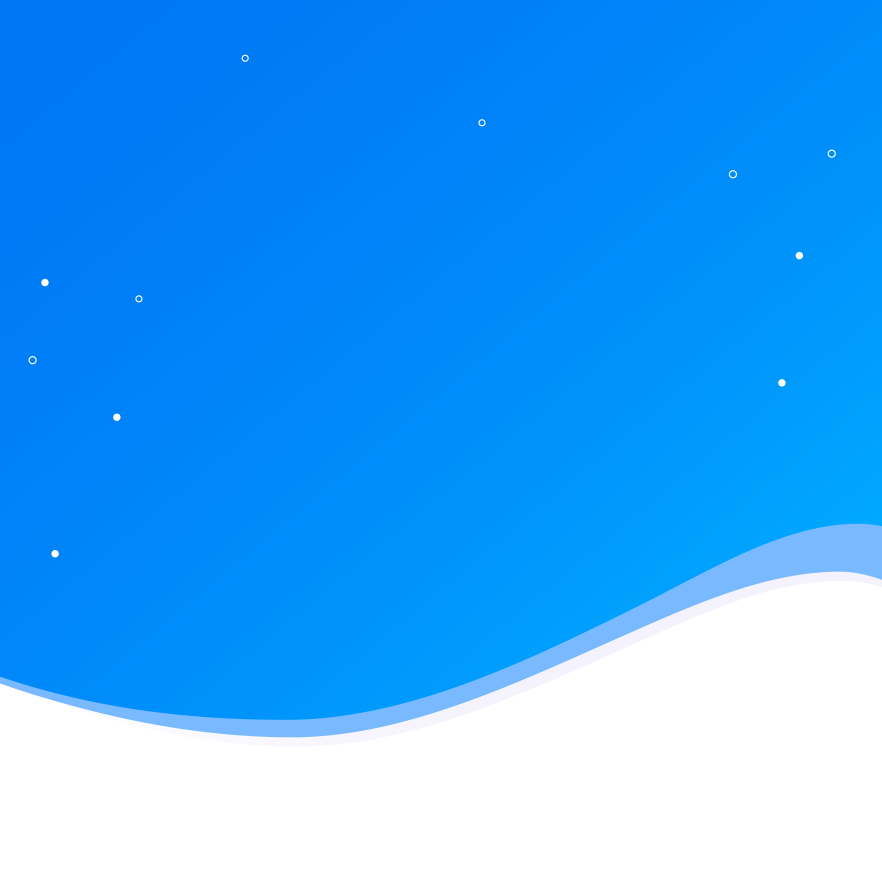
This background is drawn by a Shadertoy shader. Its source:

```glsl
// A diagonal blue gradient with a few small dots and rings, above a white floor.
// The floor's wavy rim is three smooth Hermite curves: a pale blue band,
// a thin lavender shade beneath it, then plain white.

#define SKY_DARK   vec3(0.0, 0.465, 0.962)
#define SKY_LIGHT  vec3(0.0, 0.657, 1.0)
#define BAND_COLOR vec3(0.475, 0.727, 1.0)
#define SHADE_COLOR vec3(0.957, 0.949, 0.988)
#define SKY_AXIS   vec2(0.59, 0.72)
#define DOT_RADIUS 0.0041
#define RING_SMALL 0.0033
#define RING_LARGE 0.0039
#define RING_WIDTH 0.0013

// Knots of each curve: x, height, slope
const vec3 BAND_TOP[5] = vec3[5](
    vec3(0.0, 0.2448, -0.335), vec3(0.324, 0.1966, 0.0),
    vec3(0.7275, 0.3255, 0.492), vec3(0.972, 0.4154, 0.0),
    vec3(1.0, 0.4128, -0.2));
const vec3 BAND_BASE[5] = vec3[5](
    vec3(0.0, 0.2370, -0.335), vec3(0.331, 0.1771, 0.0),
    vec3(0.7275, 0.2995, 0.433), vec3(0.952, 0.3620, 0.0),
    vec3(1.0, 0.3529, -0.34));
const vec3 SHADE_BASE[5] = vec3[5](
    vec3(0.0, 0.2370, -0.36), vec3(0.337, 0.1667, 0.0),
    vec3(0.7275, 0.2852, 0.443), vec3(0.952, 0.3516, 0.0),
    vec3(1.0, 0.3450, -0.3));

// Ring centres with radius, then dot centres
const vec3 RINGS[6] = vec3[6](
    vec3(0.278, 0.935, RING_SMALL), vec3(0.5465, 0.863, RING_SMALL),
    vec3(0.831, 0.8055, RING_LARGE), vec3(0.943, 0.8285, RING_LARGE),
    vec3(0.1575, 0.6665, RING_SMALL), vec3(0.037, 0.598, RING_LARGE));
const vec2 DOTS[5] = vec2[5](
    vec2(0.051, 0.6847), vec2(0.9063, 0.7147), vec2(0.8865, 0.5727),
    vec2(0.1325, 0.5343), vec2(0.0625, 0.382));

// Cubic Hermite height of a curve at x
float curveHeight(vec3 knots[5], float x) {
    int i = 0;
    for (int k = 1; k < 4; k++) if (x > knots[k].x) i = k;
    vec3 a = knots[i], b = knots[i + 1];
    float span = b.x - a.x;
    float t = (x - a.x) / span;
    float u = 1.0 - t;
    return mix(a.y, b.y, t * t * (3.0 - 2.0 * t))
         + span * t * u * (a.z * u - b.z * t);
}

// Share of a pixel inside a signed distance
float coverage(float dist, float pixel) {
    return clamp(0.5 - dist / pixel, 0.0, 1.0);
}

void mainImage(out vec4 fragColor, in vec2 fragCoord) {
    vec2 uv = fragCoord / iResolution.xy;
    vec2 aspect = vec2(iResolution.x / iResolution.y, 1.0);
    float pixel = 1.0 / iResolution.y;

    // Sky, brightening faster towards the lower right
    float t = dot(vec2(uv.x, 1.0 - uv.y), SKY_AXIS);
    vec3 color = mix(SKY_DARK, SKY_LIGHT, min(t * (0.24 + 0.76 * t), 1.1));

    // Dots and rings
    float mark = 0.0;
    for (int i = 0; i < 5; i++) {
        float d = length((uv - DOTS[i]) * aspect);
        mark = max(mark, coverage(d - DOT_RADIUS, pixel));
    }
    for (int i = 0; i < 6; i++) {
        float d = length((uv - RINGS[i].xy) * aspect) - RINGS[i].z;
        float halfWidth = 0.5 * RING_WIDTH;
        mark = max(mark, coverage(d - halfWidth, pixel) - coverage(d + halfWidth, pixel));
    }
    color = mix(color, vec3(1.0), mark);

    // Wave layers; the shade deepens to the right
    vec3 shade = mix(vec3(1.0), SHADE_COLOR, smoothstep(-0.2, 0.7, uv.x));
    color = mix(color, BAND_COLOR, coverage(uv.y - curveHeight(BAND_TOP, uv.x), pixel));
    color = mix(color, shade, coverage(uv.y - curveHeight(BAND_BASE, uv.x), pixel));
    color = mix(color, vec3(1.0), coverage(uv.y - curveHeight(SHADE_BASE, uv.x), pixel));

    fragColor = vec4(clamp(color, 0.0, 1.0), 1.0);
}
```
